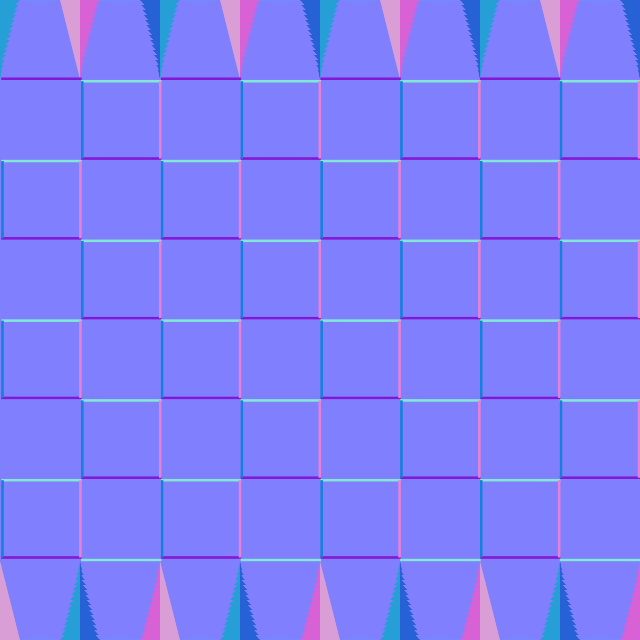
Give the GLSL for this texture map, as a WebGL 2 fragment shader.

```glsl
#version 300 es
precision highp float;

uniform vec2 u_resolution;
out vec4 fragColor;

const vec3 FLAT = vec3(0.5, 0.5, 1.0);
const vec3 EDGE_LEFT = vec3(0.08, 0.50, 0.84);
const vec3 EDGE_RIGHT = vec3(0.91, 0.50, 0.84);
const vec3 EDGE_TOP = vec3(0.51, 0.91, 0.83);
const vec3 EDGE_BOTTOM = vec3(0.51, 0.09, 0.83);
const vec3 RIM_TINT = vec3(0.47, 0.53, 1.0);

const float UNIT = 1.0 / 768.0;
const float COUNT = 8.0;
const float PITCH = 95.75 * UNIT;
const vec2 TILE_START = vec2(3.0, 1.75) * UNIT;
const vec2 TILE_SIZE = vec2(93.5, 92.75) * UNIT;
const float LINE_HALF = 1.5 * UNIT;
const float FAN_LENGTH = 95.0 * UNIT;
const float FAN_HALF = 24.0 * UNIT;
const float TOOTH_PITCH = 6.0 * UNIT;
const float TOOTH_DEPTH = 4.0 * UNIT;

// Soft coverage of the negative side of a signed distance
float cover(float dist, float soft) {
  return 1.0 - smoothstep(-soft, soft, dist);
}

// Coverage of a span between two limits
float span(float x, float lo, float hi, float soft) {
  return cover(lo - x, soft) * cover(x - hi, soft);
}

float stroke(float x, float at, float soft) {
  return cover(abs(x - at) - LINE_HALF, soft);
}

// Bevelled outline of one raised tile, y pointing down
vec3 bevel(vec3 base, vec2 p, vec2 cell, float soft) {
  vec2 lo = TILE_START + cell * PITCH;
  vec2 hi = lo + TILE_SIZE;
  float inX = span(p.x, lo.x - LINE_HALF, hi.x + LINE_HALF, soft);
  float inY = span(p.y, lo.y, hi.y, soft);
  float hasTop = step(0.5, cell.y);
  float hasBottom = step(cell.y, COUNT - 1.5);
  float hasSides = hasTop * hasBottom;
  vec3 col = base;
  col = mix(col, EDGE_TOP, stroke(p.y, lo.y, soft) * inX * hasTop);
  col = mix(col, EDGE_BOTTOM, stroke(p.y, hi.y, soft) * inX * hasBottom);
  col = mix(col, EDGE_LEFT, stroke(p.x, lo.x, soft) * inY * hasSides);
  return mix(col, EDGE_RIGHT, stroke(p.x, hi.x, soft) * inY * hasSides);
}

// Checkerboard of raised tiles
vec3 board(vec3 base, vec2 p, float soft) {
  vec2 home = floor(p / PITCH);
  vec3 col = base;
  for (int j = -1; j <= 1; j++) {
    for (int i = -1; i <= 1; i++) {
      vec2 cell = home + vec2(i, j);
      bool onBoard = all(greaterThanEqual(cell, vec2(0.0)))
                  && all(lessThan(cell, vec2(COUNT)));
      bool raised = mod(cell.x + cell.y, 2.0) < 0.5;
      if (onBoard && raised) col = bevel(col, p, cell, soft);
    }
  }
  return col;
}

// Two-tone wedges that widen toward the top and bottom borders
vec3 fans(vec3 base, vec2 p, float soft) {
  bool upper = p.y < 0.5;
  float depth = upper ? p.y : 1.0 - p.y;
  float index = floor(p.x * COUNT + 0.5);
  float x = p.x - index / COUNT;
  bool even = mod(index, 2.0) < 0.5;
  bool leftSlope = even == upper;
  bool bright = (leftSlope == (x > 0.0)) == upper;

  vec3 tone = vec3(leftSlope ? 0.15 : 0.85, bright ? 0.62 : 0.38, 0.84);
  float taper = 1.0 - depth / FAN_LENGTH;
  float toothed = (bright && !leftSlope) ? 0.0 : 1.0;
  float tooth = toothed * TOOTH_DEPTH * fract(depth / TOOTH_PITCH);
  float width = FAN_HALF * taper - tooth * smoothstep(0.0, 0.3, taper);

  // Shallow tinted arc between wedges
  float middle = (0.5 / COUNT - abs(x)) / (0.5 / COUNT - FAN_HALF);
  float rim = 4.0 * UNIT * (1.0 - middle * middle);
  vec3 col = mix(base, RIM_TINT, cover(depth - rim, soft));

  float wedge = cover(abs(x) - width, soft) * cover(depth - FAN_LENGTH, soft);
  return mix(col, tone, wedge);
}

void main() {
  vec2 uv = gl_FragCoord.xy / u_resolution;
  vec2 p = vec2(uv.x, 1.0 - uv.y);
  float soft = max(0.6 / min(u_resolution.x, u_resolution.y), 0.6 * UNIT);
  vec3 col = fans(FLAT, p, soft);
  col = board(col, p, soft);
  fragColor = vec4(col, 1.0);
}
```
